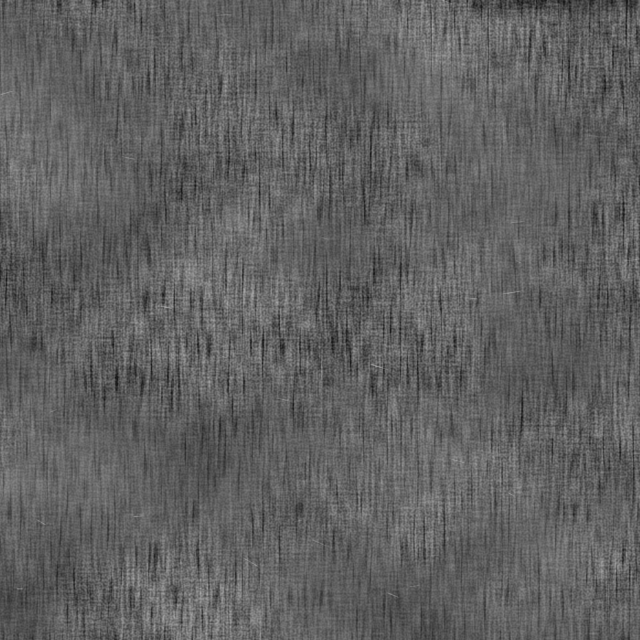
This texture is drawn by a WebGL 2 fragment shader. Its source:

```glsl
#version 300 es
precision highp float;
// Worn charcoal cloth: cloudy fading under a fine weave of broken vertical
// threads, fainter cross threads and grain, all from gradient noise.
// Pale scratches and a dark scrolled smudge along the top edge finish it.

uniform vec2 u_resolution;
out vec4 fragColor;

const float BASE_GRAY = 0.368;
const float CLOUD_DEPTH = 0.105;
const vec2 CLOUD_SCALE = vec2(3.2, 4.3);
const vec2 WARP_FINE = vec2(235.0, 24.0);     // thin vertical threads
const vec2 WARP_BROAD = vec2(118.0, 9.0);     // wider, longer streaks
const vec2 WEFT_SCALE = vec2(26.0, 225.0);    // horizontal threads
const float FINE_DEPTH = 0.150;
const float BROAD_DEPTH = 0.060;
const float WEFT_DEPTH = 0.075;
const float GRAIN_SCALE = 290.0;
const float GRAIN_DEPTH = 0.125;
const float DARK_THREAD_DEPTH = 0.13;
const int SCRATCH_COUNT = 32;
const float SCRATCH_WIDTH = 0.0006;
const float SCROLL_PITCH = 0.082;
const float TAU = 6.28318;

uint hashBits(uvec2 p) {
    uint h = p.x * 1597334677u ^ p.y * 3812015801u;
    h = (h ^ (h >> 16)) * 2246822519u;
    h = (h ^ (h >> 13)) * 3266489917u;
    return h ^ (h >> 16);
}

float hash(vec2 cell) {
    return float(hashBits(uvec2(ivec2(cell))) >> 8) / 16777216.0;
}

float cornerSlope(vec2 cell, vec2 offset) {
    float angle = TAU * hash(cell);
    return dot(vec2(cos(angle), sin(angle)), offset);
}

float gradientNoise(vec2 p) {
    vec2 cell = floor(p), f = p - cell;
    vec2 s = f * f * f * (f * (f * 6.0 - 15.0) + 10.0);
    vec2 e = vec2(1.0, 0.0);
    float low = mix(cornerSlope(cell, f), cornerSlope(cell + e.xy, f - e.xy), s.x);
    float high = mix(cornerSlope(cell + e.yx, f - e.yx), cornerSlope(cell + e.xx, f - e.xx), s.x);
    return mix(low, high, s.y);
}

float clouds(vec2 p) {
    float sum = 0.0, amplitude = 1.0;
    for (int i = 0; i < 5; i++) {
        sum += amplitude * gradientNoise(p);
        p = p * 2.07 + vec2(17.3, 9.1);
        amplitude *= 0.56;
    }
    return sum;
}

// Woven threads and grain, centred near zero.
float weave(vec2 uv) {
    float sway = 0.0015 * gradientNoise(uv * 7.0 + 41.0);
    vec2 p = uv + vec2(sway, -sway);
    float fine = gradientNoise(p * WARP_FINE + 3.7);
    float broad = gradientNoise(p * WARP_BROAD + 61.4);
    float weft = gradientNoise(p * WEFT_SCALE + 87.2);
    float grain = gradientNoise(uv * GRAIN_SCALE + 29.6);
    float darkThread = smoothstep(0.12, 0.5, gradientNoise(p * vec2(190.0, 15.0) + 133.5));
    return FINE_DEPTH * fine + BROAD_DEPTH * broad + WEFT_DEPTH * weft
         + GRAIN_DEPTH * grain - DARK_THREAD_DEPTH * (darkThread - 0.15);
}

// Short, slightly bowed pale marks lying close to horizontal.
float scratches(vec2 uv, float pixel) {
    float light = 0.0;
    for (int i = 0; i < SCRATCH_COUNT; i++) {
        float id = float(i);
        vec2 d = uv - vec2(hash(vec2(id, 501.0)), hash(vec2(id, 502.0)));
        float tilt = (hash(vec2(id, 503.0)) - 0.6) * 0.9;
        d = mat2(cos(tilt), -sin(tilt), sin(tilt), cos(tilt)) * d;
        float halfLength = mix(0.006, 0.019, hash(vec2(id, 504.0)));
        d.y += 8.0 * (hash(vec2(id, 505.0)) - 0.5) * d.x * d.x;
        float line = 1.0 - smoothstep(0.0, SCRATCH_WIDTH + pixel, abs(d.y));
        float ends = 1.0 - smoothstep(0.5, 1.0, abs(d.x) / halfLength);
        light += line * ends * mix(0.06, 0.19, hash(vec2(id, 506.0)));
    }
    return light;
}

// Faint row of mirrored spirals beneath a soft dark edge.
float topSmudge(vec2 uv) {
    float depth = 1.0 - uv.y;
    float column = floor(uv.x / SCROLL_PITCH);
    vec2 q = vec2(fract(uv.x / SCROLL_PITCH) - 0.5, (depth - 0.022) / SCROLL_PITCH);
    q.x *= mod(column, 2.0) * 2.0 - 1.0;
    float radius = length(q);
    float spiral = sin(atan(q.y, q.x) + radius * 30.0);
    float scroll = spiral * smoothstep(0.06, 0.15, radius) * (1.0 - smoothstep(0.35, 0.5, radius));
    float span = smoothstep(0.66, 0.84, uv.x);
    float shade = span * (1.0 - smoothstep(0.0, 0.035, depth));
    return 0.13 * shade + 0.035 * span * scroll;
}

void main() {
    float shortSide = min(u_resolution.x, u_resolution.y);
    vec2 uv = gl_FragCoord.xy / shortSide;
    float fading = clouds(uv * CLOUD_SCALE + vec2(12.4, 5.8));
    float wear = gradientNoise(uv * vec2(3.0, 4.5) + 71.3) + 0.35 * gradientNoise(uv * 11.0 + 23.9);
    float contrast = mix(0.65, 1.3, smoothstep(-0.35, 0.35, wear));
    float gray = BASE_GRAY + CLOUD_DEPTH * fading * mix(0.8, 1.15, contrast - 0.3);
    gray += contrast * weave(uv);
    gray += scratches(uv, 0.7 / shortSide) - topSmudge(uv);
    fragColor = vec4(vec3(clamp(gray, 0.1, 0.72)), 1.0);
}
```
